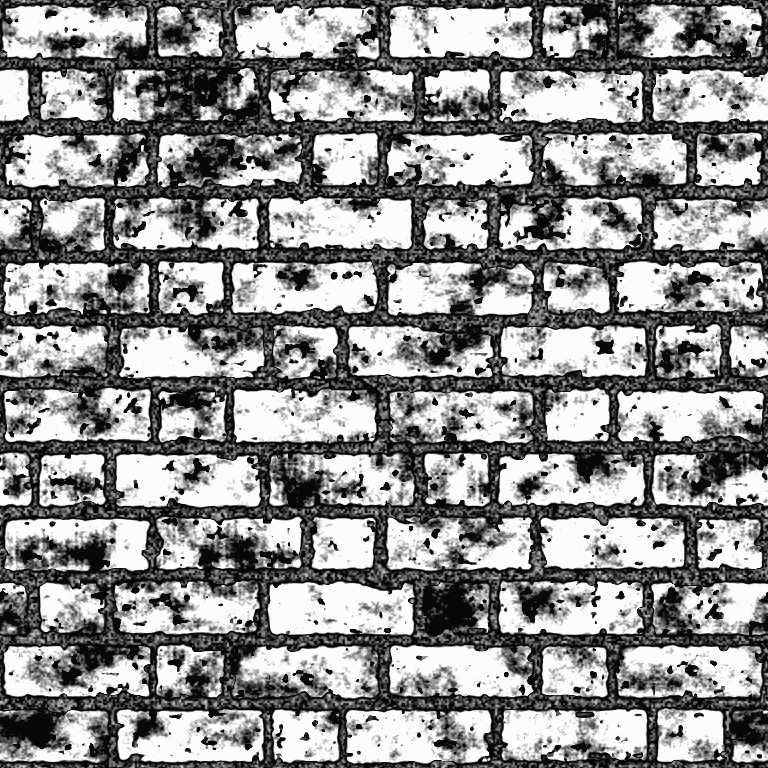
Reproduce this texture map procedurally as a WebGL 1 fragment shader.

```glsl
precision highp float;

uniform vec2 u_resolution;

#define ROWS 12.0
#define REPEATS 2.0
#define SHORT_CELL 1.172
#define LONG_CELL 2.414
#define JOINT_X 0.15
#define BRICK_HALF_HEIGHT 0.405
#define CORNER 0.07
#define EDGE_WEAR 0.10
#define OUTLINE 0.065
#define BRICK_TONE 0.82
#define GRIME 4.0
#define GRAIN 0.75

float hash(vec2 p) {
  vec3 q = fract(p.xyx * 0.1031);
  q += dot(q, q.yzx + 33.33);
  return fract((q.x + q.y) * q.z);
}

// Value noise that wraps at the canvas border
float noise(vec2 uv, vec2 cells) {
  vec2 p = uv * cells;
  vec2 i = floor(p);
  vec2 f = fract(p);
  f = f * f * (3.0 - 2.0 * f);
  vec2 a = mod(i, cells);
  vec2 b = mod(i + 1.0, cells);
  return mix(mix(hash(a), hash(vec2(b.x, a.y)), f.x),
             mix(hash(vec2(a.x, b.y)), hash(b), f.x), f.y);
}

float fbm(vec2 uv, vec2 cells) {
  float sum = 0.0;
  float weight = 1.0;
  float total = 0.0;
  for (int i = 0; i < 5; i++) {
    sum += weight * noise(uv, cells);
    total += weight;
    weight *= 0.66;
    cells *= 2.0;
  }
  return sum / total;
}

float roundedBox(vec2 p, vec2 halfSize, float radius) {
  vec2 q = abs(p) - halfSize + radius;
  return length(max(q, 0.0)) + min(max(q.x, q.y), 0.0) - radius;
}

// Each group is one short brick and two long ones; starts repeat every six rows
float groupStart(float row) {
  float odd = mod(row, 2.0);
  return mod(row, 3.0) > 1.5 ? mix(4.79, 4.19, odd) : mix(2.40, 0.54, odd);
}

// Returns the position from the brick centre, the cell width and the brick number
vec4 brickCell(vec2 p, float row) {
  float group = SHORT_CELL + 2.0 * LONG_CELL;
  float x = p.x - groupStart(row);
  float groupIndex = mod(floor(x / group), REPEATS);
  x = mod(x, group);
  float slot = 0.0;
  float width = SHORT_CELL;
  if (x > SHORT_CELL) {
    x -= SHORT_CELL;
    slot = 1.0 + floor(x / LONG_CELL);
    x = mod(x, LONG_CELL);
    width = LONG_CELL;
  }
  return vec4(x - 0.5 * width, fract(p.y) - 0.5, width, groupIndex * 3.0 + slot);
}

float brickTone(vec2 uv, vec2 id, float grain, float edge) {
  vec2 shifted = uv + vec2(hash(id + 3.1), hash(id + 8.7));
  float stain = fbm(shifted, vec2(22.0, 28.0));
  float dirt = hash(id + 17.3);
  float tone = BRICK_TONE + GRIME * (stain - 0.5) + GRAIN * (grain - 0.5);
  tone += 0.12 - 0.22 * dirt - 0.35 * pow(dirt, 12.0);

  // Vertical scratches on some bricks
  float streak = noise(shifted, vec2(260.0, 18.0)) - 0.5;
  tone += 0.6 * streak * smoothstep(0.45, 0.9, hash(id + 29.5));

  // Dark pits, gathered in the stained parts
  float pits = noise(shifted, vec2(88.0, 96.0)) + 0.5 * (noise(shifted, vec2(190.0)) - 0.5);
  tone -= 1.1 * smoothstep(0.80, 0.93, pits + 0.7 * (0.5 - stain));

  // Pale worn rim
  tone += 0.16 * smoothstep(-0.12, -0.02, edge);
  return clamp(tone, 0.03, 0.99);
}

float mortarTone(vec2 uv, float grain, float edge) {
  float cloud = noise(uv, vec2(36.0, 48.0));
  float speckle = 0.27 + 1.25 * (grain - 0.5) + 0.16 * (cloud - 0.5);
  float shade = smoothstep(0.015, OUTLINE + 0.05 * (cloud - 0.4), edge);
  return clamp(speckle * shade, 0.02, 0.85);
}

void main() {
  vec2 uv = gl_FragCoord.xy / u_resolution;
  vec2 p = uv * ROWS;
  float row = floor(ROWS - p.y);
  vec4 cell = brickCell(p, row);
  vec2 id = vec2(cell.w, row);

  // Slightly uneven placing and size
  vec2 jitter = vec2(hash(id), hash(id + 41.0)) - 0.5;
  vec2 halfSize = vec2(0.5 * (cell.z - JOINT_X), BRICK_HALF_HEIGHT);
  halfSize -= 0.025 * vec2(hash(id + 53.0), hash(id + 67.0));
  float edge = roundedBox(cell.xy - jitter * vec2(0.05, 0.03), halfSize, CORNER);

  // Rough edges and chips
  edge += 0.05 * (noise(uv, vec2(72.0)) - 0.5) + 0.03 * (noise(uv, vec2(180.0)) - 0.5);
  edge += EDGE_WEAR * smoothstep(0.68, 0.92, noise(uv + 0.37, vec2(64.0, 80.0)));

  float grain = 0.6 * noise(uv, vec2(384.0)) + 0.4 * noise(uv + 0.21, vec2(230.0));
  float softness = ROWS / u_resolution.y;
  float mortarMask = smoothstep(-softness, softness, edge);
  float tone = mix(brickTone(uv, id, grain, edge), mortarTone(uv, grain, edge), mortarMask);
  gl_FragColor = vec4(vec3(tone), 1.0);
}
```
